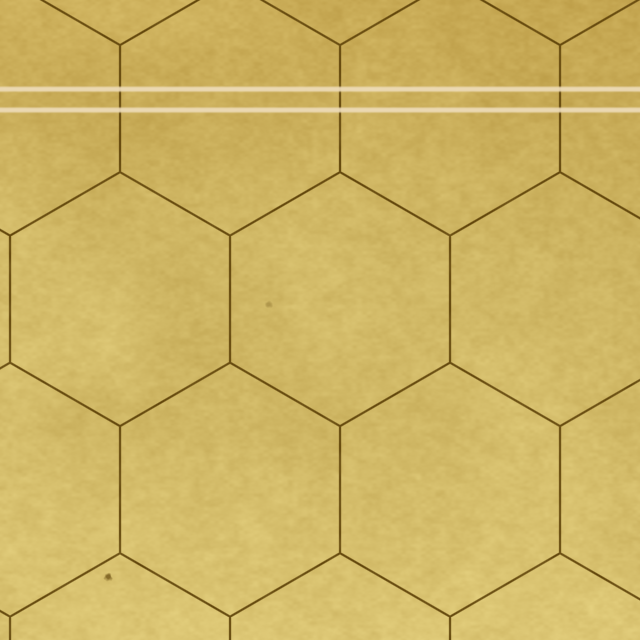
Give the GLSL for this pattern, as a WebGL 2 fragment shader.

```glsl
#version 300 es
precision highp float;
// Aged golden paper under a lattice of thin, pointy-topped brown hexagons.
// Layered value noise makes blotches and grain; the hexagon edge distance
// draws the lattice, and two pale rules cross near the top.

#define HEX_WIDTH 0.34375
#define HEX_CENTER vec2(0.5313, 0.5326)
#define LINE_WIDTH 0.0034
#define RULE_WIDTH 0.0076
#define RULE_MIDDLE 0.8444
#define RULE_SPACING 0.0326
#define PAPER_DARK vec3(0.735, 0.625, 0.295)
#define PAPER_LIGHT vec3(0.895, 0.815, 0.495)
#define INK vec3(0.38, 0.27, 0.04)
#define RULE_COLOR vec3(0.93, 0.86, 0.72)
#define BLOTCH_AMOUNT 0.50
#define GRAIN_AMOUNT 0.36

uniform vec2 u_resolution;
out vec4 fragColor;

// Integer hash of a lattice point, returning 0..1
float hash(vec2 cell) {
    uvec2 q = uvec2(ivec2(cell) + 4096) * uvec2(1597334u, 3812015u);
    uint n = (q.x ^ q.y) * 2654435u;
    n = (n ^ (n >> 15)) * 2246822u;
    n = (n ^ (n >> 13)) * 3266489u;
    return float((n ^ (n >> 16)) & 65535u) / 65535.0;
}

float valueNoise(vec2 p) {
    vec2 cell = floor(p);
    vec2 f = fract(p);
    f = f * f * (3.0 - 2.0 * f);
    float low = mix(hash(cell), hash(cell + vec2(1, 0)), f.x);
    float high = mix(hash(cell + vec2(0, 1)), hash(cell + vec2(1, 1)), f.x);
    return mix(low, high, f.y);
}

// Octaves of noise, centered on zero
float fractalNoise(vec2 p) {
    float sum = 0.0;
    float weight = 0.5;
    for (int i = 0; i < 4; i++) {
        sum += weight * (valueNoise(p) - 0.5);
        p = mat2(1.6, 1.2, -1.2, 1.6) * p + 17.3;
        weight *= 0.5;
    }
    return sum;
}

// Distance to the nearest edge of a unit-width hexagon lattice
float hexEdgeDistance(vec2 p) {
    vec2 period = vec2(1.0, sqrt(3.0));
    vec2 a = mod(p + 0.5 * period, period) - 0.5 * period;
    vec2 b = mod(p, period) - 0.5 * period;
    vec2 local = abs(dot(a, a) < dot(b, b) ? a : b);
    return 0.5 - max(local.x, dot(local, 0.5 * period));
}

// Antialiased coverage of a stroke
float stroke(float dist, float width, float soft) {
    return 1.0 - smoothstep(0.5 * width - soft, 0.5 * width + soft, dist);
}

vec3 paper(vec2 uv) {
    float tone = 0.53 + 0.38 * (0.47 - uv.y);
    tone -= 0.16 * smoothstep(0.55, 1.0, uv.x) * smoothstep(0.4, 1.0, uv.y);
    tone += BLOTCH_AMOUNT * fractalNoise(uv * 6.0 + 3.0);
    // Fibers are slightly longer across than down
    tone += GRAIN_AMOUNT * fractalNoise(uv * vec2(55.0, 75.0));
    tone += 0.16 * (valueNoise(uv * vec2(130.0, 190.0)) - 0.5);
    vec3 color = mix(PAPER_DARK, PAPER_LIGHT, clamp(tone, 0.0, 1.0));
    // Warmer toward the top
    return color + vec3(0.006, -0.008, -0.014) * smoothstep(0.55, 1.0, uv.y);
}

void main() {
    vec2 uv = gl_FragCoord.xy / u_resolution;
    float pixel = 1.0 / min(u_resolution.x, u_resolution.y);
    vec3 color = paper(uv);

    // Small dark flecks, fainter along the diagonal
    for (int i = 0; i < 2; i++) {
        float k = float(i);
        vec2 offset = uv - vec2(0.169, 0.098) - k * vec2(0.251, 0.426);
        float wobble = 0.003 * (valueNoise(uv * 240.0) - 0.5);
        float fleck = 1.0 - smoothstep(0.002, 0.0075, length(offset) + wobble);
        color = mix(color, INK, fleck * (0.7 - 0.4 * k));
    }

    // Hexagon lattice with slightly uneven ink
    float edge = hexEdgeDistance((uv - HEX_CENTER) / HEX_WIDTH) * HEX_WIDTH;
    float ink = stroke(edge, LINE_WIDTH, max(0.8 * pixel, 0.0013));
    float wear = 0.86 + 0.14 * valueNoise(uv * 60.0);
    color = mix(color, INK, ink * wear);

    // Pair of pale rules
    float ruleDistance = abs(abs(uv.y - RULE_MIDDLE) - 0.5 * RULE_SPACING);
    float rule = stroke(ruleDistance, RULE_WIDTH, max(pixel, 0.0024));
    color = mix(color, RULE_COLOR, 0.93 * rule);

    fragColor = vec4(color, 1.0);
}
```
